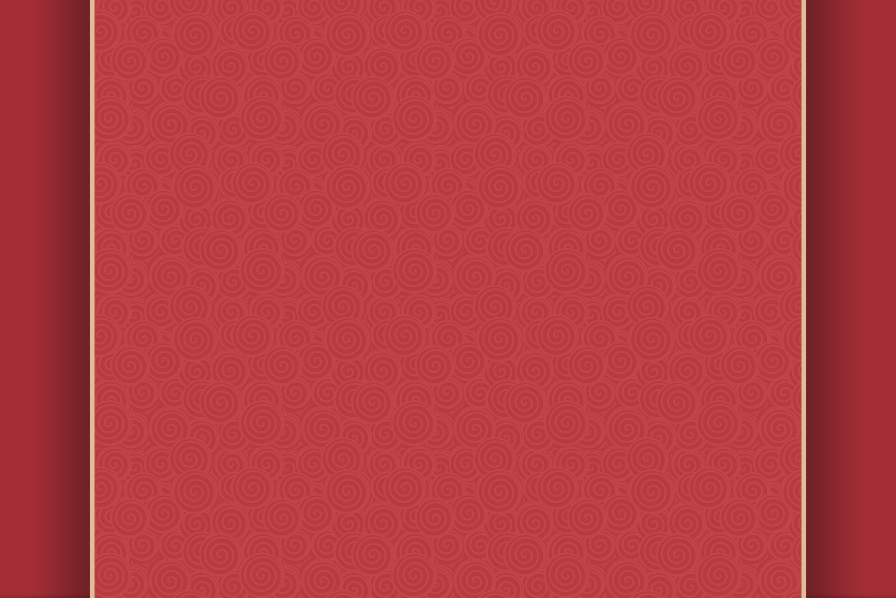
Write a WebGL 1 fragment shader that draws this background.

```glsl
precision highp float;

uniform vec2 u_resolution;

vec3 hash3(vec2 cell) {
  vec3 q = fract((cell.xyx + 7.0) * vec3(0.1031, 0.1030, 0.0973));
  q += dot(q, q.yxz + 33.33);
  return fract((q.xxy + q.yzz) * q.zyx);
}

// Line coverage of overlapping spiral discs, one per cell, repeating every 5 cells
float spirals(vec2 p, float pixel) {
  vec2 home = floor(p);
  vec2 offset = vec2(0.0);
  float radius = 0.5;
  float best = -100.0;

  // The largest disc lies on top; gaps continue the nearest spiral
  for (int j = -1; j <= 1; j++) {
    for (int i = -1; i <= 1; i++) {
      vec2 cell = home + vec2(float(i), float(j));
      vec3 rnd = hash3(mod(cell, 5.0));
      vec2 toPoint = p - cell - 0.5 - 0.56 * (rnd.xy - 0.5);
      float size = mix(0.5, 0.78, rnd.z);
      float dist = length(toPoint);
      float score = dist < size ? 1.0 + size : -dist / size;
      if (score > best) {
        best = score;
        offset = toPoint;
        radius = size;
      }
    }
  }

  // Spiral arm and closed rim
  float spacing = 0.2;
  float dist = length(offset);
  float turn = atan(offset.y, offset.x + 0.00001) / 6.28318;
  float arm = abs(fract((dist - radius) / spacing + turn) - 0.5) * spacing;
  float rim = abs(dist - radius + 0.03);
  return 1.0 - smoothstep(-0.5 * pixel, 0.5 * pixel, min(arm, rim) - 0.034);
}

void main() {
  vec2 uv = gl_FragCoord.xy / u_resolution.x;
  float pixel = 1.0 / u_resolution.x;
  float side = abs(uv.x - 0.5);

  // Outer bands with the shadow cast by the panel
  float shade = 1.0 - smoothstep(0.385, 0.475, side);
  vec3 color = mix(vec3(0.645, 0.18, 0.205), vec3(0.42, 0.12, 0.15), shade);
  color *= 1.0 - 0.12 * (1.0 - smoothstep(0.0, 0.006, uv.y));

  // Gold border
  vec3 gold = vec3(0.88, 0.74, 0.59);
  color = mix(gold, color, smoothstep(-0.5, 0.5, (side - 0.3997) / pixel));

  // Patterned panel
  float cellSize = 0.034;
  float line = spirals(uv / cellSize, pixel / cellSize);
  vec3 panel = mix(vec3(0.722, 0.229, 0.255), vec3(0.755, 0.268, 0.29), line);
  color = mix(panel, color, smoothstep(-0.5, 0.5, (side - 0.3945) / pixel));

  gl_FragColor = vec4(color, 1.0);
}
```
